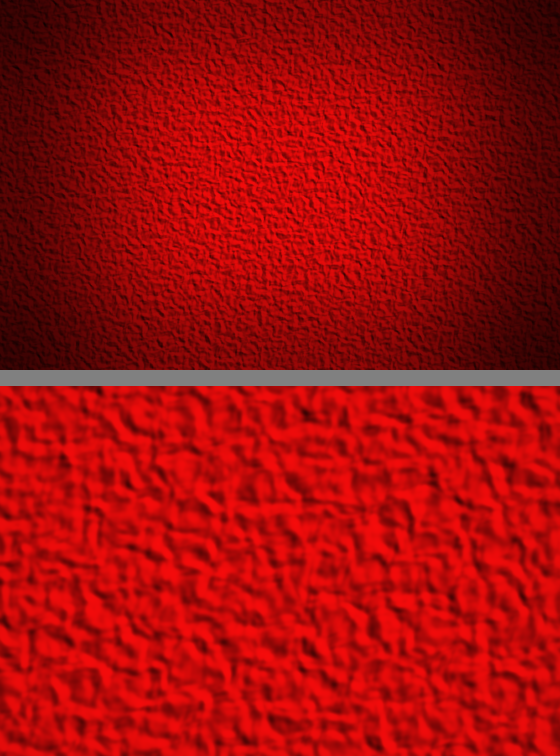
Top, the full canvas; bottom, a detail of the centre.
Reproduce this texture procedurally as a Shadertoy shader.

```glsl
// Rough red plaster wall, lit at a slant, darkening smoothly towards its borders.

#define CELLS vec2(108.0, 72.0)      // bumps across the tile, even whole numbers
#define LIGHT_DIR vec2(0.74, 0.67)   // direction towards the lamp
#define STEP 0.36                    // slope sampling distance, in cells
#define RELIEF 0.30                  // shading strength
#define WARP 0.45                    // irregularity of the bumps, in cells
#define BRIGHTNESS 0.78
#define SIDE_FADE 0.61
#define TOP_FADE 0.36
#define PAINT vec3(1.0, 0.047, 0.045)

const float TAU = 6.2831853;

// Integer hash of a lattice point, giving a value in 0..1
float hash(vec2 cell, uint seed) {
    uvec2 q = uvec2(cell);
    uint h = q.x * 1597334677u ^ q.y * 3812015801u ^ seed * 2654435769u;
    h = (h ^ (h >> 16)) * 2146121005u;
    h = (h ^ (h >> 15)) * 2221713035u;
    h ^= h >> 16;
    return float(h >> 8) / 16777216.0;
}

// Ramp through a lattice point along a random direction
float ramp(vec2 cell, vec2 offset, vec2 period, uint seed) {
    float angle = TAU * hash(mod(cell, period), seed);
    return dot(vec2(cos(angle), sin(angle)), offset);
}

// Gradient noise that wraps after a whole number of cells
float noise(vec2 p, vec2 period, uint seed) {
    vec2 i = floor(p), f = p - i;
    vec2 w = f * f * f * (f * (f * 6.0 - 15.0) + 10.0);
    vec2 e = vec2(1.0, 0.0);
    float low = mix(ramp(i, f, period, seed),
                    ramp(i + e.xy, f - e.xy, period, seed), w.x);
    float high = mix(ramp(i + e.yx, f - e.yx, period, seed),
                     ramp(i + e.xx, f - e.xx, period, seed), w.x);
    return mix(low, high, w.y);
}

// Plaster height: broad lumps, main bumps and fine grit
float height(vec2 p) {
    vec2 broad = CELLS * 0.5;
    p += WARP * vec2(noise(p * 0.5, broad, 1u), noise(p * 0.5, broad, 2u));
    return 0.65 * noise(p * 0.5, broad, 3u)
         + noise(p, CELLS, 4u)
         + 0.22 * noise(p * 2.0, CELLS * 2.0, 5u);
}

// Periodic light falloff, smooth across the tile borders
float vignette(vec2 uv) {
    vec2 edge = pow(0.5 + 0.5 * cos(TAU * uv), vec2(1.9));
    return (1.0 - SIDE_FADE * edge.x) * (1.0 - TOP_FADE * edge.y);
}

void mainImage(out vec4 fragColor, in vec2 fragCoord) {
    vec2 uv = fragCoord / iResolution.xy;
    vec2 p = uv * CELLS;

    // Slope facing the lamp; highlights saturate, shadows stay deep
    vec2 halfStep = 0.5 * STEP * LIGHT_DIR;
    float slope = (height(p - halfStep) - height(p + halfStep)) / STEP;
    float shade = slope > 0.0 ? 0.8 * tanh(slope / 0.8) : slope;

    float red = BRIGHTNESS * vignette(uv) * max(1.0 + RELIEF * shade, 0.08);
    fragColor = vec4(clamp(red * PAINT, 0.0, 1.0), 1.0);
}
```
